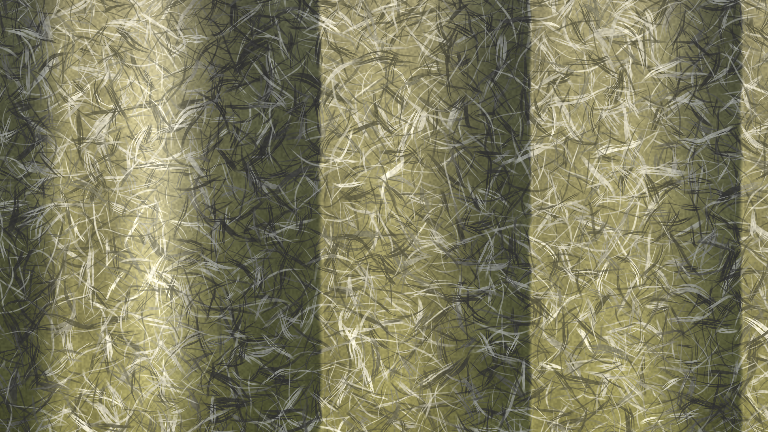
Give the GLSL for this texture, as a Shadertoy shader.

```glsl
#define RIB_PITCH 0.29
#define RIB_START 0.115
#define RIB_DRIFT 0.017
#define FIBRE_LAYERS 15
#define FIBRE_CELL 0.076
#define FIBRE_OPACITY 0.80
#define SHADE_RESIN vec3(0.34, 0.35, 0.24)
#define LIT_RESIN vec3(0.64, 0.61, 0.41)
#define DARK_FIBRE vec3(0.19, 0.19, 0.19)
#define COOL_FIBRE vec3(0.62, 0.63, 0.61)
#define BROWN_FIBRE vec3(0.35, 0.34, 0.25)
#define PALE_FIBRE vec3(0.87, 0.85, 0.77)

vec4 hash4(vec2 p) {
    vec4 h = fract(p.xyxy * vec4(0.1031, 0.1030, 0.0973, 0.1099));
    h += dot(h, h.wzxy + 33.33);
    return fract((h.xxyz + h.yzzw) * h.zywx);
}

float noise(vec2 p) {
    vec2 i = floor(p), f = fract(p);
    f = f * f * (3.0 - 2.0 * f);
    float low = mix(hash4(i).x, hash4(i + vec2(1, 0)).x, f.x);
    float high = mix(hash4(i + vec2(0, 1)).x, hash4(i + vec2(1, 1)).x, f.x);
    return mix(low, high, f.y);
}

float fbm(vec2 p) {
    float sum = 0.0, gain = 0.5;
    for (int i = 0; i < 4; i++) {
        sum += gain * noise(p);
        p = p * 2.1 + 17.3;
        gain *= 0.5;
    }
    return sum;
}

// Position within a rib, from one shadow edge to the next
float ribPhase(float x) {
    return fract((x - RIB_START - RIB_DRIFT * sin(7.0 * (x - 0.24))) / RIB_PITCH);
}

// Shadow of the corrugation: gradual onset, crisp right edge
float ribShade(float x) {
    float phase = ribPhase(x);
    float onset = 1.0 - mix(0.60, 0.24, clamp(x, 0.0, 1.0));
    float edge = mix(0.25, 0.03, smoothstep(0.05, 0.35, x));
    return smoothstep(onset - 0.24, onset + 0.24, phase) * (1.0 - smoothstep(1.0 - edge, 1.0, phase));
}

// Curved, tapered bundle of strands; p is in cell units
float fibre(vec2 p, vec4 rnd, float pixel) {
    float angle = rnd.x * 6.2832;
    float c = cos(angle), s = sin(angle);
    p = mat2(c, -s, s, c) * p;
    float halfLength = mix(0.45, 0.95, rnd.y);
    float t = abs(p.x) / halfLength;
    if (t > 1.0) return 0.0;
    p.y -= (rnd.z - 0.5) * 0.7 * (p.x * p.x - 0.2);
    p.y += 0.03 * sin(p.x * 5.0 + rnd.w * 40.0);
    float width = mix(0.013, 0.15, pow(rnd.w, 4.0)) * (1.0 - t * t);
    float mask = 1.0 - smoothstep(width - pixel, width + pixel, abs(p.y));
    float fan = p.y / (1.0 + 0.5 * p.x);
    float split = smoothstep(0.35, 0.65, noise(vec2(p.x * 2.5, fan * 34.0) + rnd.xy * 90.0));
    float bundle = smoothstep(0.02, 0.06, width);
    return mask * (1.0 - smoothstep(0.5, 1.0, t)) * mix(0.85, split, bundle);
}

void mainImage(out vec4 fragColor, in vec2 fragCoord) {
    vec2 uv = fragCoord / iResolution.xy;
    vec2 p = fragCoord / iResolution.y;

    // Light passing through the ribs
    float cloud = fbm(p * vec2(9.0, 7.0));
    float shade = ribShade(uv.x + 0.004 * (noise(p * 30.0) - 0.5));
    vec2 glowAt = (uv - vec2(0.21, 0.58)) / vec2(0.045, 0.45);
    float glow = exp(-dot(glowAt, glowAt)) * (1.0 - shade);
    float crest = (1.0 - shade) * smoothstep(0.0, 0.3, ribPhase(uv.x));
    vec3 col = mix(LIT_RESIN, SHADE_RESIN, shade);
    col *= 0.74 + 0.36 * cloud + 0.08 * crest;
    col *= mix(vec3(0.94, 0.95, 0.84), vec3(1.04, 1.04, 1.14), uv.y);
    col += glow * vec3(0.24, 0.23, 0.23);

    // Chopped fibres scattered in overlapping layers
    for (int layer = 0; layer < FIBRE_LAYERS; layer++) {
        float seed = float(layer);
        float cell = FIBRE_CELL * (0.75 + 0.65 * fract(seed * 0.618));
        vec2 q = p / cell + seed * vec2(37.0, 19.37);
        float pixel = 0.6 / (iResolution.y * cell);
        for (int k = 0; k < 9; k++) {
            vec2 id = floor(q) + vec2(k % 3 - 1, k / 3 - 1);
            vec4 place = hash4(id + 7.1);
            float cover = fibre(q - id - place.xy, hash4(id + 91.7), pixel);
            vec3 shaded = mix(DARK_FIBRE, COOL_FIBRE, smoothstep(0.50, 0.95, place.z));
            vec3 lit = mix(BROWN_FIBRE, PALE_FIBRE, smoothstep(0.32, 0.75, place.z));
            lit += glow * 0.22 + 0.15 * step(0.85, place.w);
            vec3 tint = mix(lit, shaded, smoothstep(0.1, 0.75, shade));
            col = mix(col, tint, cover * FIBRE_OPACITY);
        }
    }

    // Fine sparkle in the resin
    col *= 0.90 + 0.20 * noise(p * 230.0);
    fragColor = vec4(clamp(col, 0.0, 1.0), 1.0);
}
```
